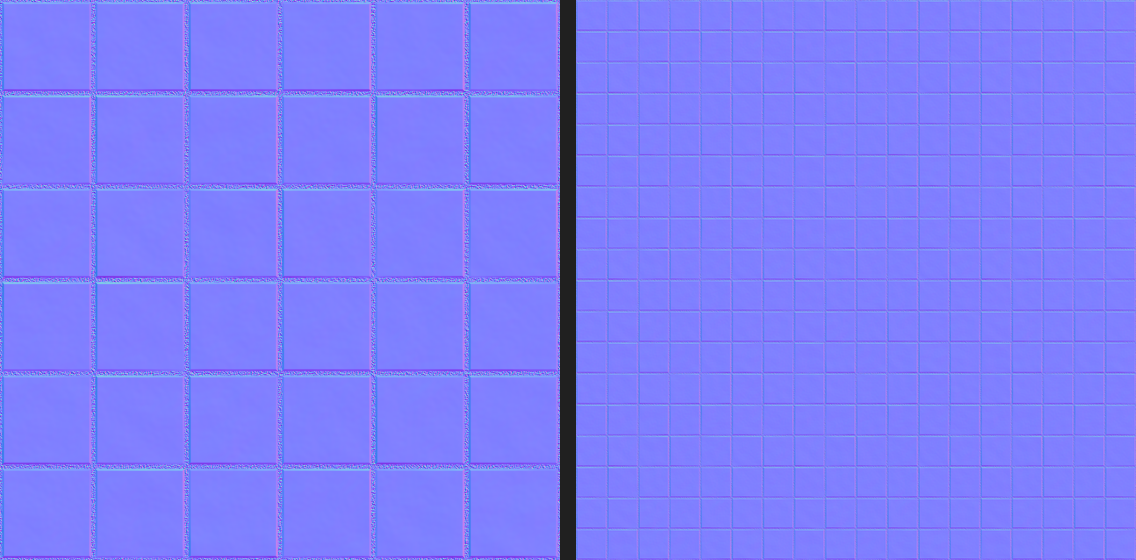
Left, the tile; right, the same tile 3 across and 3 down.
A Shadertoy shader for this texture map:

```glsl
// Tangent-space normal map of a square tile grid with bevelled edges and rough, gritty grout.

const float TILES = 6.0;          // repeats across and down
const float HALF_JOINT = 0.019;   // half grout width, in tile units
const float BEVEL = 0.028;        // width of the sloped tile rim
const float TILE_RISE = 0.0085;   // height of a tile above the grout
const float CORNER = 0.012;       // corner radius of a tile
const float STEP = 0.0025;        // offset for the height differences
const int SAMPLES = 3;            // antialiasing samples per axis

// Random vector in -1..1 for a lattice point
vec2 hash2(vec2 cell) {
    vec3 h = fract(cell.xyx * vec3(0.1031, 0.1030, 0.0973));
    h += dot(h, h.yzx + 33.33);
    return 2.0 * fract((h.xx + h.yz) * h.zy) - 1.0;
}

// Slope of the lattice point, wrapped to the period
float cornerRamp(vec2 cell, vec2 offset, float period) {
    return dot(hash2(mod(cell, period)), offset);
}

// Gradient noise that repeats after a whole number of cells
float gradientNoise(vec2 p, float period) {
    vec2 i = floor(p);
    vec2 f = p - i;
    vec2 u = f * f * f * (f * (f * 6.0 - 15.0) + 10.0);
    vec2 e = vec2(1.0, 0.0);
    float low = mix(cornerRamp(i, f, period),
                    cornerRamp(i + e.xy, f - e.xy, period), u.x);
    float high = mix(cornerRamp(i + e.yx, f - e.yx, period),
                     cornerRamp(i + e.xx, f - e.xx, period), u.x);
    return mix(low, high, u.y);
}

// Noise at a whole frequency per tile
float tileNoise(vec2 p, float frequency) {
    return gradientNoise(p * frequency, TILES * frequency);
}

// Distance inward from the outline of a rounded unit square
float insetDistance(vec2 local, float radius) {
    vec2 q = abs(local) - 0.5 + radius;
    return radius - length(max(q, 0.0)) - min(max(q.x, q.y), 0.0);
}

// Fine grit with slanted streaks; the whole-number shear keeps the wrap
float groutHeight(vec2 p) {
    vec2 sheared = vec2(p.x + p.y, 2.0 * (p.y - p.x));
    return 0.011 * tileNoise(p, 61.0)
         + 0.007 * tileNoise(p + 0.37, 29.0)
         + 0.007 * tileNoise(sheared, 23.0);
}

// Faint tilt and unevenness of a tile face
float faceHeight(vec2 p, vec2 local, vec2 id) {
    return dot(hash2(mod(id, TILES) + 7.0), local) * 0.008
         + 0.005 * tileNoise(p, 3.0)
         + 0.0009 * tileNoise(p, 13.0);
}

float surfaceHeight(vec2 p) {
    vec2 id = floor(p);
    vec2 local = p - id - 0.5;
    float inset = insetDistance(local, CORNER);
    float ragged = inset + 0.003 * tileNoise(p, 14.0);
    float rim = smoothstep(HALF_JOINT, HALF_JOINT + BEVEL, inset);
    float grout = 1.0 - smoothstep(HALF_JOINT - 0.003, HALF_JOINT + 0.007, ragged);
    return TILE_RISE * rim
         + faceHeight(p, local, id) * rim
         + groutHeight(p) * grout;
}

// Unit normal from central height differences
vec3 surfaceNormal(vec2 p, float delta) {
    vec2 e = vec2(delta, 0.0);
    vec2 slope = vec2(surfaceHeight(p + e.xy) - surfaceHeight(p - e.xy),
                      surfaceHeight(p + e.yx) - surfaceHeight(p - e.yx)) / (2.0 * delta);
    return normalize(vec3(-slope, 1.0));
}

void mainImage(out vec4 fragColor, in vec2 fragCoord) {
    // Average the normals over the pixel
    vec3 normal = vec3(0.0);
    for (int y = 0; y < SAMPLES; y++) {
        for (int x = 0; x < SAMPLES; x++) {
            vec2 jitter = (vec2(x, y) + 0.5) / float(SAMPLES) - 0.5;
            vec2 uv = (fragCoord + jitter) / iResolution.xy;
            normal += surfaceNormal(uv * TILES, STEP);
        }
    }
    normal /= float(SAMPLES * SAMPLES);

    // Encode -1..1 as colour
    fragColor = vec4(0.5 + 0.5 * normal, 1.0);
}
```
